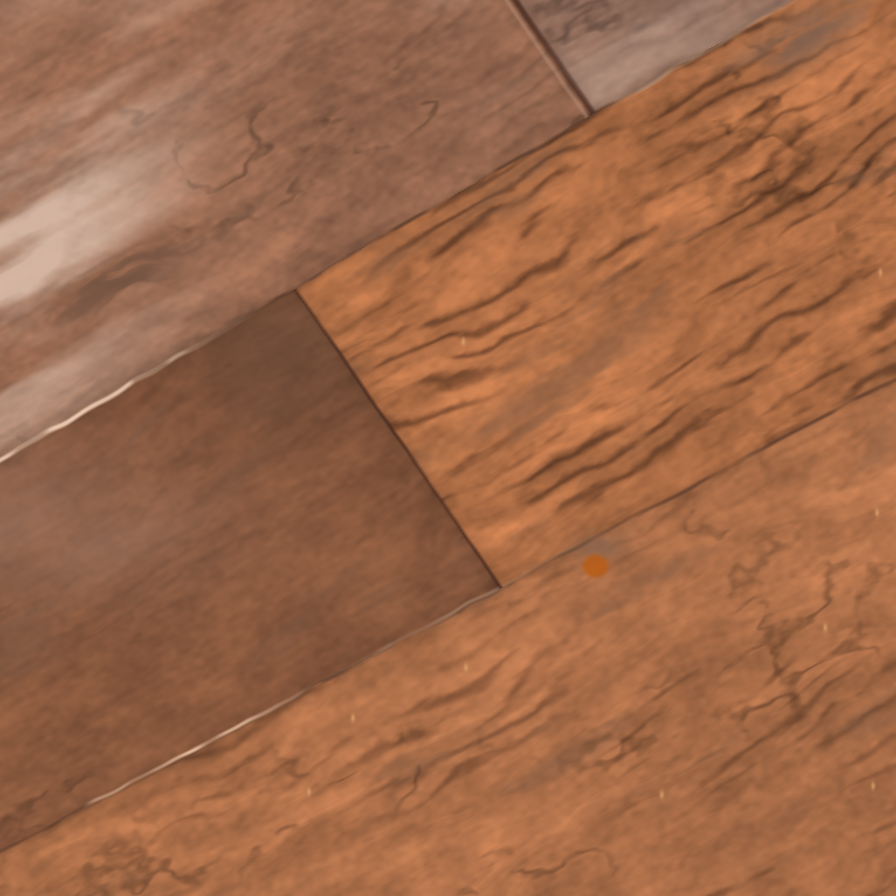
A Shadertoy shader for this texture:

```glsl
// Diagonal hand-scraped wood planks with wavy grain, glossy sheen, worn seams and a small knot.

float hash(vec2 p) {
    return fract(sin(dot(p, vec2(127.1, 311.7))) * 43758.5453);
}

float noise(vec2 p) {
    vec2 i = floor(p), f = fract(p);
    f = f * f * (3.0 - 2.0 * f);
    return mix(mix(hash(i), hash(i + vec2(1, 0)), f.x),
               mix(hash(i + vec2(0, 1)), hash(i + vec2(1, 1)), f.x), f.y);
}

float fbm(vec2 p) {
    float sum = 0.0, amp = 0.53;
    for (int i = 0; i < 4; i++) {
        sum += amp * noise(p);
        p = p * 2.03 + 17.3;
        amp *= 0.5;
    }
    return sum;
}

// Soft line of half width w at signed distance d
float line(float d, float w) {
    float px = 0.7 / iResolution.y;
    return 1.0 - smoothstep(w * 0.3 - px, w + px, abs(d));
}

// Soft round spot
float spot(vec2 p, vec2 center, vec2 size) {
    vec2 q = (p - center) / size;
    return exp(-dot(q, q));
}

void mainImage(out vec4 fragColor, in vec2 fragCoord) {
    vec2 p = fragCoord / iResolution.xy;

    // Two slightly converging seams divide three rows; each row has its own butt joint
    float wobble = 0.003 * (noise(p * 40.0) - 0.5);
    float lower = (p.y - 0.048 - 0.53 * p.x) * 0.88 + wobble;
    float upper = (p.y - 0.488 - 0.58 * p.x) * 0.865 + wobble;
    float row = upper > 0.0 ? 1.0 : lower > 0.0 ? 0.0 : -1.0;
    float joint = row > 0.0 ? 1.264 : row < 0.0 ? -1.0 : 0.797;
    float end = (p.x + 0.69 * p.y - joint) / 1.215 + wobble * 0.5;
    bool left = end < 0.0;

    // Grain space: x along the planks, y across, shifted for every plank
    vec2 along = mat2(0.87, -0.49, 0.49, 0.87) * p;
    vec2 g = along + vec2(3.7, 5.3) * (row + 2.0) + (left ? 9.1 : 0.0);

    // Base colour and grain strength
    vec3 col = vec3(0.685, 0.44, 0.29);
    float strength = 0.7;
    if (row > 0.0) {
        col = left ? vec3(0.61, 0.42, 0.32) : vec3(0.58, 0.43, 0.36);
        strength = 0.3;
    } else if (row == 0.0) {
        col = left ? vec3(0.535, 0.345, 0.24) : vec3(0.715, 0.45, 0.285);
        strength = left ? 0.2 : 1.0;
    }

    // Broad tone, streaks, blotches and fine grit
    float tone = fbm(g * vec2(4.0, 9.0));
    float streak = fbm(vec2(g.x * 9.0, g.y * 48.0 + tone * 8.0));
    float blotch = fbm(g * vec2(24.0, 42.0) + 11.0);
    float grit = noise(g * vec2(90.0, 190.0)) + noise(p * 130.0) - 1.0;
    col *= 1.0 + 0.22 * (tone - 0.5) + (0.12 + 0.22 * strength) * (streak - 0.5)
               + 0.24 * (blotch - 0.5) + 0.07 * grit;

    // Short ragged veins, crowded in places and absent in others
    float wave = 0.5 + 0.5 * sin(g.y * 250.0 + 26.0 * fbm(g * vec2(4.0, 8.0)) + 3.0 * blotch);
    float broken = smoothstep(0.36, 0.62, fbm(g * vec2(11.0, 34.0) + 5.0));
    float crowd = smoothstep(0.25, 0.65, noise(g * vec2(4.0, 10.0)));
    float vein = wave * wave * wave * broken * crowd;
    col = mix(col, col * vec3(0.58, 0.56, 0.56), vein * strength * 0.8);

    // Faint ragged figure and grey-brown scraped patches
    float contour = 1.0 - smoothstep(0.0, 0.07, abs(fbm(g * vec2(11.0, 20.0) + 4.0) - 0.5));
    float patches = smoothstep(0.5, 0.8, noise(g * vec2(5.0, 9.0) + 2.0));
    col *= 1.0 - 0.24 * contour * patches * smoothstep(0.35, 0.6, blotch);
    float scrape = smoothstep(0.54, 0.78, fbm(g * vec2(6.0, 24.0) + 31.0)) * smoothstep(0.3, 0.6, streak);
    col = mix(col, vec3(0.43, 0.31, 0.24), 0.45 * scrape);

    // Reflected light and shade on the smoother planks
    float sheen = fbm(along * vec2(4.0, 22.0) + 6.0);
    if (row > 0.0) {
        float glare = left ? (1.0 - smoothstep(0.0, 0.3, p.x)) * exp(-pow((along.y - 0.59) / 0.15, 2.0))
                           : 0.3;
        glare += 0.4 * spot(p, vec2(0.54, 1.0), vec2(0.06, 0.09)) + 0.2 * spot(p, vec2(0.1, 0.95), vec2(0.2, 0.12));
        glare *= smoothstep(0.25, 0.75, sheen) * (0.8 + 0.5 * blotch);
        col = mix(col, vec3(0.87, 0.76, 0.69), clamp(glare, 0.0, 0.85));
        float mark = spot(along, vec2(0.46, 0.53), vec2(0.09, 0.025));
        col = mix(col, vec3(0.43, 0.31, 0.25), mark * smoothstep(0.35, 0.6, streak) * 0.8);
    } else if (row == 0.0 && left) {
        col = mix(col, vec3(0.63, 0.49, 0.42), 0.6 * spot(p, vec2(0.02, 0.42), vec2(0.2, 0.09)) * (0.3 + sheen));
        col = mix(col, vec3(0.38, 0.27, 0.21), 0.6 * spot(p, vec2(0.31, 0.61), vec2(0.09, 0.08)));
    } else if (row == 0.0) {
        float smudge = spot(along, vec2(1.25, 0.395), vec2(0.09, 0.025));
        col = mix(col, vec3(0.47, 0.37, 0.32), smudge * smoothstep(0.3, 0.6, streak) * 0.8);
    }

    // Seams: soft shade, uneven groove, then chipped pale edges
    float wear = smoothstep(0.2, 0.8, noise(along * vec2(45.0, 12.0)));
    float seam = min(abs(lower), abs(upper));
    col *= 1.0 - 0.12 * exp(-seam / 0.008);
    col = mix(col, vec3(0.35, 0.23, 0.17), line(seam, 0.003) * (0.2 + 0.55 * wear));
    float upperChip = (1.0 - smoothstep(0.1, 0.32, p.x)) + 0.4 * smoothstep(0.66, 0.72, p.x);
    float lowerChip = smoothstep(0.09, 0.11, p.x) * (1.0 - smoothstep(0.26, 0.38, p.x))
                    + 0.4 * smoothstep(0.35, 0.45, p.x) * (1.0 - smoothstep(0.55, 0.68, p.x));
    col = mix(col, vec3(0.92, 0.78, 0.68), line(upper + 0.001, 0.004) * upperChip * (0.5 + 0.5 * wear));
    col = mix(col, vec3(0.90, 0.73, 0.61), line(lower - 0.001, 0.003) * lowerChip * (0.4 + 0.6 * wear));

    // Butt joints, wider with a pale lip in the upper row
    col *= 1.0 - 0.12 * exp(-abs(end) / 0.007);
    col = mix(col, vec3(0.27, 0.16, 0.12), (0.5 + 0.3 * wear) * line(end, row > 0.0 ? 0.005 : 0.003));
    if (row > 0.0) col = mix(col, vec3(0.76, 0.62, 0.54), 0.35 * line(end + 0.008, 0.003));

    // Orange knot with a grey smear above it
    col = mix(col, vec3(0.50, 0.38, 0.31), 0.65 * spot(p, vec2(0.668, 0.389), vec2(0.028, 0.013)));
    float knot = length((p - vec2(0.665, 0.368)) * vec2(0.93, 1.05)) + wobble;
    col = mix(col, vec3(0.72, 0.36, 0.09), 0.85 * (1.0 - smoothstep(0.01, 0.018, knot)));

    // Sparse pale flecks
    vec2 cell = floor(p * 22.0);
    vec2 fleck = fract(p * 22.0) - 0.25 - 0.5 * vec2(hash(cell + 3.0), hash(cell + 8.0));
    float chosen = step(0.98, hash(cell + 5.0)) * step(0.5, strength);
    col = mix(col, vec3(0.88, 0.66, 0.43), 0.7 * chosen * spot(fleck, vec2(0.0), vec2(0.05, 0.10)));

    fragColor = vec4(clamp(col, 0.0, 1.0), 1.0);
}
```
